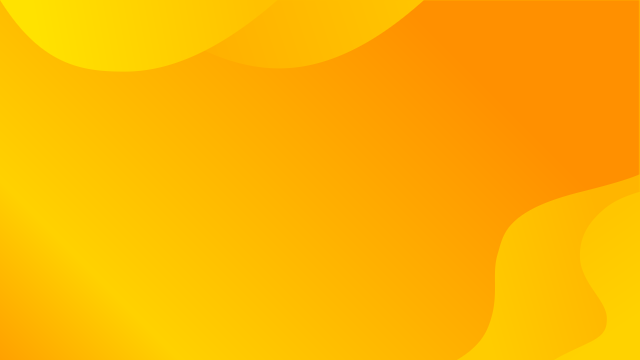
Write a WebGL 1 fragment shader that draws this background.

```glsl
precision highp float;

uniform vec2 u_resolution;

#define GRID vec2(16.0, 9.0)
#define BACK_CORNER 0.63
#define BACK_CREST 0.82
#define BACK_FAR 0.565
#define CREST_AT 4.5
#define FAR_AT 19.0
#define LEMON_RANGE vec2(0.885, 0.755)
#define HONEY_RANGE vec2(0.695, 0.77)
#define WAVE_RANGE vec2(0.80, 0.71)
#define INNER_RANGE vec2(0.775, 0.825)

// All tones share full red and no blue, so only green varies.
vec3 amber(float green) {
    return vec3(1.0, green, 0.0);
}

// Linear gradient running from point a to point b
float ramp(vec2 p, vec2 a, vec2 b, vec2 range) {
    vec2 axis = b - a;
    return mix(range.x, range.y, clamp(dot(p - a, axis) / dot(axis, axis), 0.0, 1.0));
}

// Continues an edge with a cubic between knots (position, value, slope).
// The edge holds its value and its slope.
void extend(inout vec2 edge, float s, vec3 a, vec3 b) {
    if (s < a.x) return;
    float span = b.x - a.x;
    float t = clamp((s - a.x) / span, 0.0, 1.0);
    float rise = b.y - a.y;
    float c2 = 3.0 * rise - span * (2.0 * a.z + b.z);
    float c3 = span * (a.z + b.z) - 2.0 * rise;
    edge.x = a.y + t * (span * a.z + t * (c2 + t * c3));
    edge.y = a.z + t * (2.0 * c2 + 3.0 * t * c3) / span;
}

// Antialiased area above the edge value
float cover(float value, vec2 edge, float pixel) {
    float dist = (value - edge.x) / sqrt(1.0 + edge.y * edge.y);
    return clamp(dist / pixel + 0.5, 0.0, 1.0);
}

vec2 lemonEdge(float x) {
    vec2 e = vec2(9.0, 0.0);
    vec3 low = vec3(3.125, 7.21, 0.0);
    extend(e, x, vec3(0.0, 9.0, -1.6), low);
    extend(e, x, low, vec3(6.94, 9.0, 0.87));
    return e;
}

vec2 honeyEdge(float x) {
    vec2 e = vec2(9.0, 0.0);
    vec3 joint = vec3(5.167, 7.71, -0.45);
    vec3 low = vec3(6.98, 7.29, 0.0);
    extend(e, x, vec3(3.125, 9.0, -0.6), joint);
    extend(e, x, joint, low);
    extend(e, x, low, vec3(10.6, 9.0, 0.9));
    return e;
}

vec2 waveEdge(float y) {
    vec2 e = vec2(16.0, 0.0);
    vec3 foot = vec3(1.083, 12.29, 0.28);
    vec3 waist = vec3(1.813, 12.375, 0.0);
    vec3 side = vec3(2.646, 12.44, 0.3);
    vec3 shoulder = vec3(3.583, 13.0, 1.35);
    vec3 crest = vec3(4.208, 14.54, 4.0);
    extend(e, y, vec3(0.0, 11.42, 1.7), foot);
    extend(e, y, foot, waist);
    extend(e, y, waist, side);
    extend(e, y, side, shoulder);
    extend(e, y, shoulder, crest);
    extend(e, y, crest, vec3(4.646, 16.0, 2.3));
    return e;
}

vec2 innerEdge(float y) {
    vec2 e = vec2(16.0, 0.0);
    vec3 foot = vec3(0.458, 14.77, 2.0);
    vec3 notch = vec3(1.042, 15.17, 0.0);
    vec3 slope = vec3(1.75, 14.83, -0.68);
    vec3 bulge = vec3(2.542, 14.5, -0.05);
    vec3 shoulder = vec3(3.771, 15.1, 1.2);
    extend(e, y, vec3(0.0, 13.85, 1.6), foot);
    extend(e, y, foot, notch);
    extend(e, y, notch, slope);
    extend(e, y, slope, bulge);
    extend(e, y, bulge, shoulder);
    extend(e, y, shoulder, vec3(4.208, 16.0, 3.4));
    return e;
}

void main() {
    vec2 p = gl_FragCoord.xy / u_resolution * GRID;
    float pixel = GRID.y / u_resolution.y;

    // Diagonal backdrop with a bright crest near the lower left
    float diagonal = p.x + p.y;
    float green = mix(BACK_CORNER, BACK_CREST, clamp(diagonal / CREST_AT, 0.0, 1.0));
    float fade = clamp((diagonal - CREST_AT) / (FAR_AT - CREST_AT), 0.0, 1.0);
    green = mix(green, BACK_FAR, fade);

    // Hanging shapes along the top
    float honey = ramp(p, vec2(5.5, 7.3), vec2(10.4, 9.0), HONEY_RANGE);
    green = mix(green, honey, cover(p.y, honeyEdge(p.x), pixel));
    float lemon = ramp(p, vec2(1.0, 8.0), vec2(6.5, 9.0), LEMON_RANGE);
    green = mix(green, lemon, cover(p.y, lemonEdge(p.x), pixel));

    // Layered waves in the lower right
    float wave = ramp(p, vec2(12.0, 1.2), vec2(15.4, 2.2), WAVE_RANGE);
    green = mix(green, wave, cover(p.x, waveEdge(p.y), pixel));
    float inner = ramp(p, vec2(14.5, 3.2), vec2(16.0, 1.0), INNER_RANGE);
    green = mix(green, inner, cover(p.x, innerEdge(p.y), pixel));

    gl_FragColor = vec4(amber(green), 1.0);
}
```
